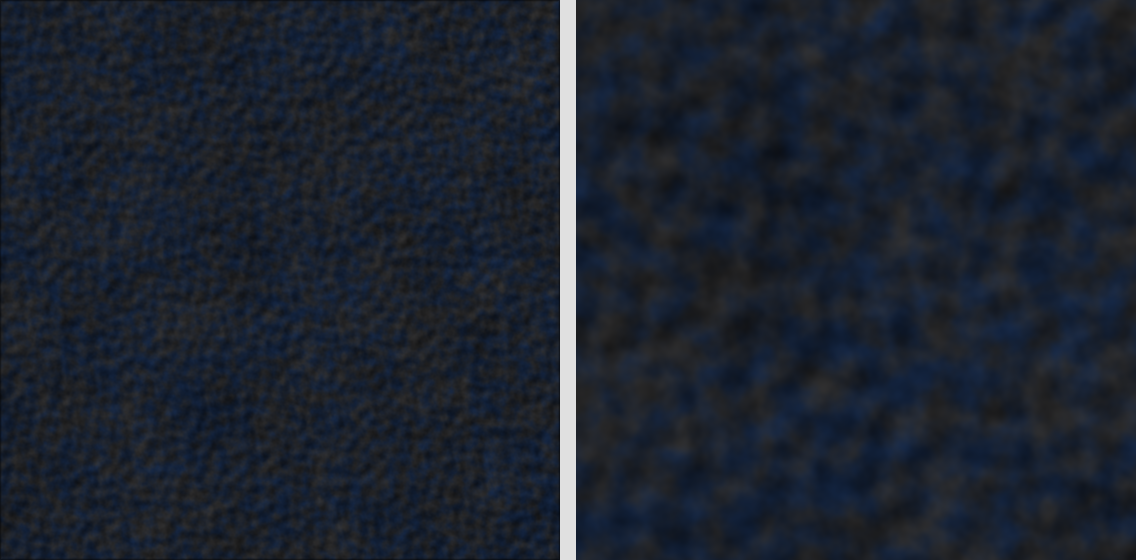
Left, the full canvas; right, a detail of the centre.
This texture is drawn by a Shadertoy shader. Its source:

```glsl
#define GRAIN_SCALE 49.0
#define PATCH_SCALE 6.0
#define TINT_SPREAD 1.05
#define PATCH_SPREAD 0.50
#define PATCH_SHADE 0.20
#define RELIEF 0.44
#define LIGHT_STEP vec2(-0.20, 0.24)
#define RIM_WIDTH 0.004
#define BLUE vec3(0.062, 0.116, 0.206)
#define UMBER vec3(0.143, 0.141, 0.142)

// Random unit gradient for a lattice point
vec2 latticeGradient(vec2 cell) {
    uvec2 q = uvec2(ivec2(cell) + 4096);
    uint h = q.x * 73856093u ^ q.y * 19349663u;
    h = (h ^ (h >> 15)) * 73244475u;
    h = (h ^ (h >> 13)) * 73244475u;
    h ^= h >> 16;
    float angle = 6.28318 * float(h & 65535u) / 65536.0;
    return vec2(cos(angle), sin(angle));
}

float gradientNoise(vec2 p) {
    vec2 cell = floor(p);
    vec2 f = p - cell;
    vec2 u = f * f * f * (f * (f * 6.0 - 15.0) + 10.0);
    vec2 e = vec2(1.0, 0.0);
    float a = dot(latticeGradient(cell), f);
    float b = dot(latticeGradient(cell + e.xy), f - e.xy);
    float c = dot(latticeGradient(cell + e.yx), f - e.yx);
    float d = dot(latticeGradient(cell + e.xx), f - e.xx);
    return mix(mix(a, b, u.x), mix(c, d, u.x), u.y);
}

// Layered noise, each octave twice as fine and turned
float layeredNoise(vec2 p, float weight, float falloff) {
    float sum = 0.0;
    for (int i = 0; i < 3; i++) {
        sum += weight * gradientNoise(p);
        p = mat2(1.6, 1.2, -1.2, 1.6) * p + 17.3;
        weight *= falloff;
    }
    return sum;
}

float clothHeight(vec2 p) {
    return layeredNoise(p, 0.85, 0.42);
}

void mainImage(out vec4 fragColor, in vec2 fragCoord) {
    vec2 uv = fragCoord / iResolution.xy;
    vec2 p = uv * GRAIN_SCALE;

    // Dye: blue and umber flecks over wide uneven patches
    float fleck = clothHeight(p * 0.95 + 311.0);
    float patches = layeredNoise(uv * PATCH_SCALE + 71.0, 0.8, 0.85);
    float tint = 0.5 + TINT_SPREAD * fleck + PATCH_SPREAD * patches;
    vec3 color = mix(BLUE, UMBER, smoothstep(-0.15, 1.15, tint));

    // Relief lit from the upper left, with wide light and dark areas
    float slope = clothHeight(p - LIGHT_STEP) - clothHeight(p + LIGHT_STEP);
    float wear = layeredNoise(uv * PATCH_SCALE + 139.0, 0.8, 0.85);
    float shade = 1.0 + RELIEF * slope + PATCH_SHADE * wear;
    color *= clamp(shade, 0.5, 1.6);

    // Thin dark rim along the border
    vec2 inset = min(uv, 1.0 - uv);
    color *= mix(0.55, 1.0, smoothstep(0.0, RIM_WIDTH, min(inset.x, inset.y)));

    fragColor = vec4(color, 1.0);
}
```
